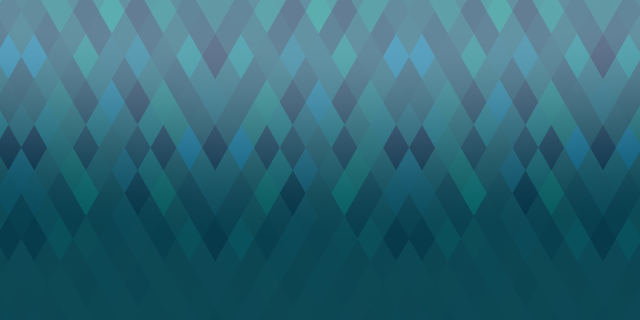
This background is drawn by a Shadertoy shader. Its source:

```glsl
const vec2  PITCH = vec2(0.0808, 0.1424);   // diamond width and height
const vec2  FIRST = vec2(0.026, 0.034);     // centre of the first diamond, from top left
const float TILE = 15.0;                    // columns before the pattern repeats
const float MIRROR = 8.0;                   // column of the mirror axis
const vec3  HAZE = vec3(0.39, 0.57, 0.63);
const vec3  DEEP = vec3(0.05, 0.28, 0.33);
const vec3  TEAL_TINT = vec3(-0.03, 0.10, 0.05);
const vec3  BLUE_TINT = vec3(-0.03, 0.05, 0.11);
const vec3  SHADE_TOP = vec3(0.00, -0.11, -0.07);
const vec3  SHADE_LOW = vec3(-0.05, -0.10, -0.07);
const vec2  SPARK = vec2(1.0, 6.0);         // brightest folded column and row
const float EDGE_DIM = 0.06;
const float JITTER = 0.16;
const float PI = 3.14159265;
const int   SAMPLES = 3;

float hash(vec2 p) {
    p = fract(p * vec2(0.1031, 0.1137));
    p += dot(p, p.yx + 33.33);
    return fract((p.x + p.y) * p.x * 43.7);
}

float sparkAt(vec2 cell) {
    vec2 away = cell - SPARK;
    return exp(-5.0 * dot(away, away));
}

// Signed tone of a diamond: positive is lit, negative is shaded
float cellTone(vec2 cell, vec2 id) {
    float column = cell.x, row = cell.y;

    // Alternating diagonals, inverted beyond a slanted boundary
    float boundary = 1.8 + 0.7 * (row - 5.0);
    float flip = smoothstep(-0.5, 0.5, column - boundary) * step(4.5, row);
    float stripes = cos(PI * (column + 0.5 * row)) * (1.0 - 2.0 * flip);

    // Even rows contrast more, in alternating groups of columns
    float contrast = 0.43 + 0.17 * cos(PI * row);
    contrast *= 1.0 - 0.6 * cos(2.0 * PI * column / 7.5) * cos(0.5 * PI * row);

    // Whole rows lean towards light or shade
    float bands = 0.1 + 0.35 * sin(3.94 * row + 0.1);
    bands *= 1.0 - smoothstep(8.0, 10.0, row);
    if (bands > 0.0) bands *= smoothstep(0.3, 2.0, column);

    float tone = contrast * stripes + bands + JITTER * (hash(id) - 0.5);
    return clamp(tone + 0.5 * sparkAt(cell), -1.0, 1.15);
}

vec3 diamonds(vec2 pos) {
    vec2 down = vec2(pos.x, 1.0 - pos.y);

    // Diagonal lattice, then mirrored and repeated columns
    vec2 grid = (down - FIRST) / PITCH;
    vec2 id = floor(vec2(grid.x + grid.y, grid.x - grid.y) + 0.5);
    float row = id.x - id.y;
    float column = 0.5 * (id.x + id.y) - MIRROR;
    column = abs(mod(column + 0.5 * TILE, TILE) - 0.5 * TILE);
    vec2 cell = vec2(column, row);

    // Vertical fade, a little deeper at both sides
    float side = pos.x - 1.0;
    float depth = smoothstep(0.12, 0.75, down.y + EDGE_DIM * side * side);
    vec3 color = mix(HAZE, DEEP, depth);

    // Tint each diamond, fading out towards the bottom
    float tone = cellTone(cell, id);
    float blueness = 0.5 + 0.5 * cos(2.0 * PI * (column - 3.6) / 3.75);
    blueness = max(blueness * smoothstep(0.0, 2.0, row), sparkAt(cell));
    vec3 lit = mix(TEAL_TINT, BLUE_TINT, blueness);
    vec3 shade = mix(SHADE_TOP, SHADE_LOW, depth);
    float strength = mix(1.0, 0.1, smoothstep(7.0, 12.5, row));
    return color + strength * (max(tone, 0.0) * lit + max(-tone, 0.0) * shade);
}

void mainImage(out vec4 fragColor, in vec2 fragCoord) {
    // Average subsamples for smooth edges
    vec3 sum = vec3(0.0);
    for (int i = 0; i < SAMPLES * SAMPLES; i++) {
        vec2 offset = (vec2(i % SAMPLES, i / SAMPLES) + 0.5) / float(SAMPLES) - 0.5;
        sum += diamonds((fragCoord + offset) / iResolution.y);
    }
    fragColor = vec4(sum / float(SAMPLES * SAMPLES), 1.0);
}
```
